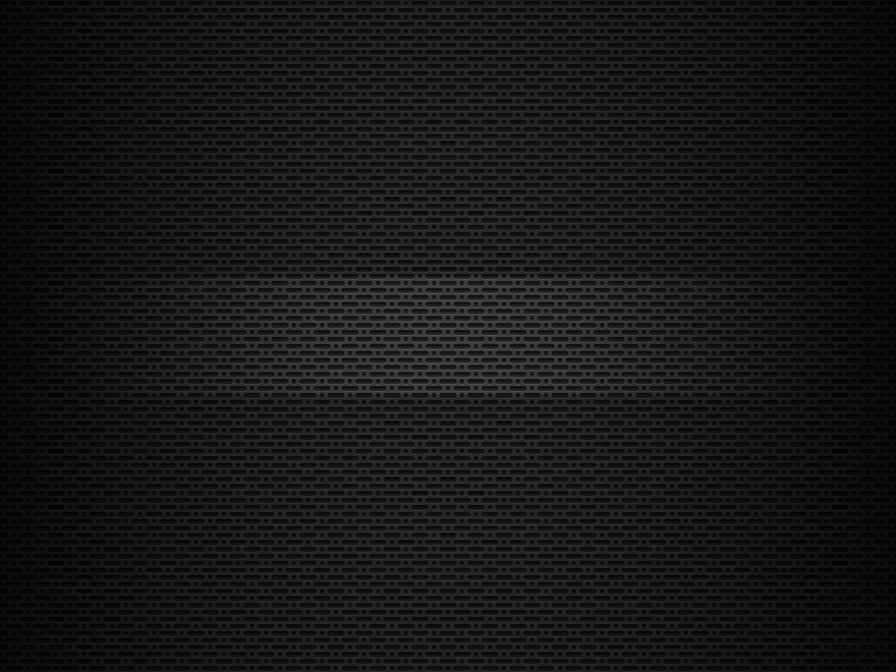
Give the GLSL for this pattern, as a Shadertoy shader.

```glsl
const float ROWS = 96.0;
const float COLUMNS = 32.0;
const float PI = 3.14159;

// Signed distance to a horizontal capsule centred on the origin
float capsule(vec2 p, float halfLength, float radius) {
    p.x -= clamp(p.x, -halfLength, halfLength);
    return length(p) - radius;
}

// One long slot in the cell centre and one round hole on the cell border
float perforation(vec2 p, float halfCell) {
    float slot = capsule(p, 0.46 * halfCell, 0.32);
    float dotHole = length(vec2(abs(p.x) - halfCell, p.y)) - 0.34;
    return min(slot, dotHole);
}

float coverage(float dist, float pixel) {
    return 1.0 - smoothstep(-0.5 * pixel, 0.5 * pixel, dist);
}

// Cell coordinates in row heights; odd rows shift by half a cell
vec2 brickCell(vec2 uv, float cellWidth) {
    vec2 grid = uv * vec2(COLUMNS, ROWS);
    grid.x += 0.5 * mod(floor(grid.y), 2.0);
    return (fract(grid) - 0.5) * vec2(cellWidth, 1.0);
}

// Periodic falloff: 1 in the middle, 0 on the canvas border
float centreGlow(float t) {
    return sin(PI * t);
}

// Plate brightness: soft side vignette plus a glossy middle band
float plateLight(vec2 uv, float edge) {
    float across = centreGlow(uv.x);
    float down = centreGlow(uv.y);
    float base = 0.042 + across * mix(0.088, 0.118, down);
    float band = 1.0 - smoothstep(0.089 - edge, 0.089 + edge, abs(uv.y - 0.5));
    return base + 0.075 * band * across * across;
}

void mainImage(out vec4 fragColor, in vec2 fragCoord) {
    vec2 uv = fragCoord / iResolution.xy;
    float pixel = ROWS / iResolution.y;
    float cellWidth = iResolution.x / iResolution.y * ROWS / COLUMNS;
    vec2 p = brickCell(uv, cellWidth);

    float hole = coverage(perforation(p, 0.5 * cellWidth), pixel);
    float lowered = coverage(perforation(p + vec2(0.0, 0.18), 0.5 * cellWidth), pixel);
    float rim = lowered * (1.0 - hole);

    // Lit lower lip, and a recess that darkens towards its upper wall
    float plate = plateLight(uv, 0.003);
    float recess = plate * mix(0.65, 0.22, smoothstep(-0.3, 0.3, p.y));
    float shade = mix(plate * (1.0 + 0.3 * rim), recess, hole);

    fragColor = vec4(vec3(shade), 1.0);
}
```
